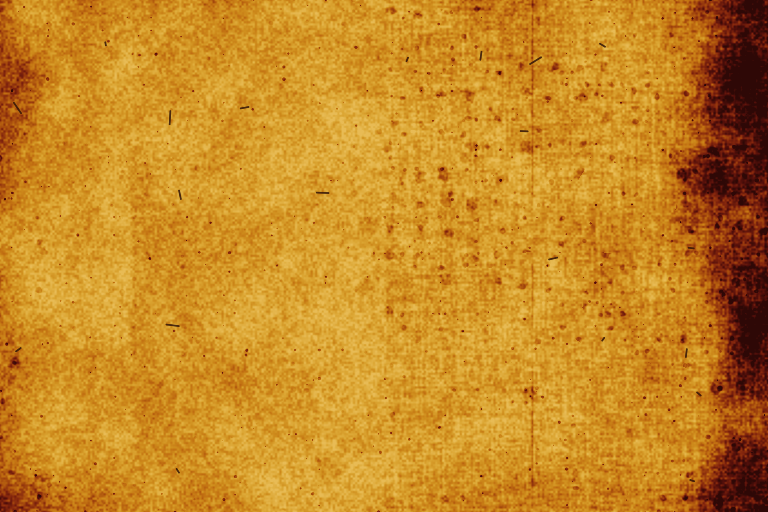
Give the GLSL for this texture, as a Shadertoy shader.

```glsl
// Aged golden parchment with scorched borders, rust stains and fine grain.
// Layers of value noise build one "darkness" number, which a colour ramp
// turns from pale gold (0) through ochre and rust to deep maroon (5).

#define BASE_TONE 0.52
#define MOTTLE 2.4
#define BLOTCH 2.1
#define GRAIN 2.0
#define WEAVE 1.1
#define RIGHT_BURN 4.4
#define LEFT_BURN 2.4
#define TOP_BURN 1.0
#define RUST 1.9
#define FOLD_X 1.04
#define JOIN_X 0.75

float hash(vec2 p) {
    vec3 q = fract(p.xyx * 0.1031);
    q += dot(q, q.yzx + 33.33);
    return fract((q.x + q.y) * q.z);
}

float noise(vec2 p) {
    vec2 i = floor(p), f = fract(p);
    f = f * f * (3.0 - 2.0 * f);
    return mix(mix(hash(i), hash(i + vec2(1, 0)), f.x),
               mix(hash(i + vec2(0, 1)), hash(i + vec2(1, 1)), f.x), f.y);
}

// Layered noise, centred on zero
float fbm(vec2 p) {
    float sum = 0.0, amp = 0.5;
    for (int i = 0; i < 5; i++) {
        sum += amp * (noise(p) - 0.5);
        p = mat2(1.6, 1.2, -1.2, 1.6) * p + 17.3;
        amp *= 0.5;
    }
    return sum;
}

vec3 ramp(float d) {
    vec3 c = mix(vec3(0.86, 0.65, 0.20), vec3(0.81, 0.55, 0.11), clamp(d, 0.0, 1.0));
    c = mix(c, vec3(0.76, 0.44, 0.07), clamp(d - 1.0, 0.0, 1.0));
    c = mix(c, vec3(0.65, 0.29, 0.05), clamp(d - 2.0, 0.0, 1.0));
    c = mix(c, vec3(0.52, 0.15, 0.05), clamp(d - 3.0, 0.0, 1.0));
    c = mix(c, vec3(0.33, 0.06, 0.04), clamp(d - 4.0, 0.0, 1.0));
    c *= 1.0 - 0.45 * clamp(d - 5.0, 0.0, 1.0);
    return c + clamp(-d, 0.0, 1.2) * vec3(0.04, 0.07, 0.11);
}

// One ragged spot in some of the grid cells
float spots(vec2 p, float cells, float density) {
    vec2 id = floor(p * cells), f = fract(p * cells);
    vec2 centre = 0.35 + 0.3 * vec2(hash(id + 3.1), hash(id + 8.7));
    float radius = mix(0.12, 0.32, hash(id + 5.3));
    float ragged = (noise(p * 130.0) - 0.5) * radius * 0.9;
    float dist = length(f - centre) + ragged;
    return step(hash(id + 1.9), density) * (1.0 - smoothstep(radius * 0.35, radius, dist));
}

// Short dark hairs at random angles
float fibres(vec2 p, float cells) {
    vec2 id = floor(p * cells), f = fract(p * cells) - 0.5;
    f -= 0.5 * (vec2(hash(id + 2.3), hash(id + 6.1)) - 0.5);
    float angle = 6.283 * hash(id + 4.7);
    vec2 along = vec2(cos(angle), sin(angle));
    float halfLength = mix(0.02, 0.09, hash(id + 9.2));
    float t = clamp(dot(f, along), -halfLength, halfLength);
    float dist = length(f - along * t) / cells;
    return step(hash(id + 7.7), 0.3) * (1.0 - smoothstep(0.0007, 0.0028, dist));
}

void mainImage(out vec4 fragColor, in vec2 fragCoord) {
    vec2 p = fragCoord / iResolution.y;
    float width = iResolution.x / iResolution.y;
    float rightSide = smoothstep(JOIN_X - 0.01, JOIN_X + 0.01, p.x);
    vec2 folded = vec2(p.x, abs(p.y - 0.5));

    // Cloudy mottling
    float cloud = fbm(p * 3.0 + 4.0);
    float blotch = fbm(p * 11.0 + 9.0);
    float d = BASE_TONE + MOTTLE * cloud + BLOTCH * blotch - 0.12 * (1.0 - rightSide);

    // Mirrored diagonal creases and bands on the left
    vec2 slant = vec2(folded.x + folded.y, folded.y - folded.x);
    float crease = noise(slant * vec2(4.0, 11.0) + 0.8 * noise(p * 14.0) + 21.0);
    d += 0.45 * (smoothstep(0.5, 0.56, crease) - 0.45) * (1.0 - 0.75 * rightSide);
    float wobble = 0.02 * (noise(folded * 15.0) - 0.5);
    float band = 1.0 - smoothstep(0.018, 0.026, abs(p.x - 0.285 + wobble));
    d += 0.55 * band * (1.0 - smoothstep(0.2, 0.23, folded.y + wobble));
    d -= 0.4 * (1.0 - smoothstep(0.02, 0.05, abs(p.x - 0.225 + wobble)));
    float stain = length(folded - vec2(0.72, 0.066)) + 1.2 * wobble;
    d += 0.8 * (1.0 - smoothstep(0.02, 0.032, stain));

    // Grain everywhere, woven streaks on the right
    d += GRAIN * (noise(p * 230.0) - 0.5) + 0.6 * GRAIN * (noise(p * 115.0 + 40.0) - 0.5);
    float streaks = noise(p * vec2(22.0, 210.0)) + noise(p * vec2(210.0, 18.0) + 60.0) - 1.0;
    d += WEAVE * streaks * mix(0.25, 1.0, rightSide);

    // Scorched borders
    float warp = 0.22 * fbm(p * 6.0 + 30.0) + 0.10 * blotch;
    float scorch = 1.0 - smoothstep(0.0, 0.19, width - p.x + warp);
    d += RIGHT_BURN * scorch * (0.9 + 0.2 * smoothstep(0.35, 0.6, p.y) + 1.2 * blotch);
    d += LEFT_BURN * (1.0 - smoothstep(-0.02, 0.11, p.x + warp));
    d += TOP_BURN * (1.0 - smoothstep(-0.02, 0.1, min(p.y, 1.0 - p.y) + 1.4 * warp));

    // Rust stains in clusters, then smaller specks
    float cluster = smoothstep(0.4, 0.75, noise(p * 5.0 + 12.0));
    float zone = max(rightSide, 1.0 - smoothstep(0.06, 0.13, p.x));
    d += RUST * spots(p, 19.0, 0.08 + 0.5 * cluster) * mix(0.15, 1.0, zone);
    d += RUST * spots(p + 3.7, 42.0, 0.05 + 0.22 * cluster) * mix(0.5, 1.0, zone);
    d += 1.6 * RUST * spots(p + 7.1, 85.0, 0.04);

    // Broken vertical fold and loose fibres
    float fold = 1.0 - smoothstep(0.0008, 0.003, abs(p.x - FOLD_X));
    d += 1.4 * fold * smoothstep(0.35, 0.7, noise(vec2(3.0, p.y * 9.0)));
    vec3 paper = ramp(d);
    vec3 fibreColor = vec3(0.20, 0.08, 0.03);
    fragColor = vec4(mix(paper, fibreColor, 0.85 * fibres(p + 1.3, 7.0)), 1.0);
}
```
